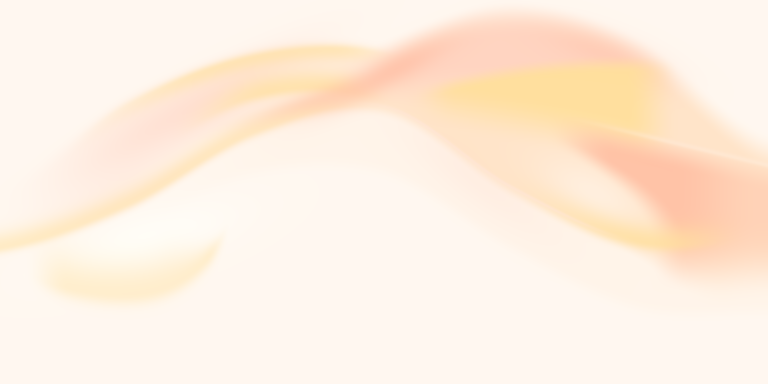
A WebGL 2 fragment shader for this background:

```glsl
#version 300 es
precision highp float;
// Soft silk ribbons in cream, gold and peach sweeping over a warm pale ground.
// Smooth curves through evenly spaced heights bound translucent veils; soft
// strokes and rotated glows add the folds. Units are canvas heights.
uniform vec2 u_resolution;
out vec4 fragColor;

const vec3 CREAM  = vec3(1.00, 0.97, 0.94);
const vec3 IVORY  = vec3(1.00, 0.995, 0.975);
const vec3 SHELL  = vec3(1.00, 0.95, 0.90);
const vec3 BLUSH  = vec3(1.00, 0.90, 0.85);
const vec3 APRICOT = vec3(1.00, 0.885, 0.77);
const vec3 GOLD   = vec3(1.00, 0.875, 0.61);
const vec3 PEACH  = vec3(1.00, 0.82, 0.75);
const vec3 SALMON = vec3(1.00, 0.73, 0.62);

// Catmull-Rom curve through seven heights spread over x = 0..2
float curve(float x, float k[7]) {
  float s = clamp(x * 3.0, 0.0, 5.999);
  int i = int(s);
  float t = s - float(i);
  float a = k[max(i - 1, 0)], b = k[i], c = k[i + 1], d = k[min(i + 2, 6)];
  return b + 0.5 * t * (c - a + t * (2.0 * a - 5.0 * b + 4.0 * c - d
       + t * (3.0 * (b - c) + d - a)));
}

// Coverage between two limits, each with its own softness
float band(float v, float lo, float hi, float softLo, float softHi) {
  return smoothstep(lo - softLo, lo + softLo, v)
       * (1.0 - smoothstep(hi - softHi, hi + softHi, v));
}

// Ridge at d = 0 with separate widths below and above
float stroke(float d, float below, float above) {
  float q = d / (d < 0.0 ? below : above);
  return exp(-q * q);
}

// Rotated elliptical glow
float glow(vec2 p, vec2 center, vec2 radius, float angle) {
  float c = cos(angle), s = sin(angle);
  vec2 q = mat2(c, -s, s, c) * (p - center) / radius;
  return exp(-dot(q, q));
}

// Ribbons on the left and the pale veil hanging under the main curve
vec3 leftRibbons(vec3 col, vec2 p, float sweep, float crest, float fold) {
  float hem = curve(p.x, float[7](0.22, 0.40, 0.552, 0.552, 0.354, 0.198, 0.188));
  float hemFade = smoothstep(0.35, 0.8, p.x);
  col = mix(col, SHELL, 0.6 * hemFade * band(p.y, hem, sweep, 0.025, 0.02));

  float veil = band(p.y, sweep, crest, 0.025, 0.035) * band(p.x, 0.17, 0.98, 0.2, 0.1);
  col = mix(col, BLUSH, 0.62 * veil);
  col = mix(col, PEACH, 0.45 * glow(p, vec2(0.52, 0.73), vec2(0.28, 0.055), 0.5));
  col = mix(col, SHELL, 0.65 * glow(p, vec2(0.56, 0.64), vec2(0.25, 0.025), 0.5));

  float crestFade = band(p.x, 0.36, 0.98, 0.2, 0.12);
  col = mix(col, GOLD, 0.62 * crestFade * stroke(p.y - crest + 0.008, 0.032, 0.014));
  float foldFade = band(p.x, 0.57, 0.98, 0.14, 0.1);
  col = mix(col, GOLD, 0.72 * foldFade * stroke(p.y - fold, 0.02, 0.045));

  float sweepFade = 1.0 - smoothstep(0.8, 1.1, p.x);
  col = mix(col, GOLD, 0.5 * sweepFade * stroke(p.y - sweep - 0.012, 0.016, 0.04));
  return mix(col, SALMON, 0.4 * glow(p, vec2(0.83, 0.742), vec2(0.17, 0.025), 0.3));
}

// Broad folded cloth on the right
vec3 rightCloth(vec3 col, vec2 p, float sweep) {
  float crown = curve(p.x, float[7](0.40, 0.48, 0.70, 0.865, 0.965, 0.87, 0.62));
  float right = smoothstep(1.6, 1.9, p.x);
  float base = sweep - 0.08 * right;
  float start = smoothstep(0.84, 1.08, p.x);
  float body = start * band(p.y, base, crown - 0.015, mix(0.022, 0.09, right), 0.05);
  col = mix(col, BLUSH, 0.45 * glow(p, vec2(1.25, 0.53), vec2(0.23, 0.065), -0.65));
  col = mix(col, APRICOT, 0.9 * body);

  // Pink upper layer
  float upper = smoothstep(0.70, 0.84, p.y) * (1.0 - smoothstep(1.6, 1.85, p.x));
  col = mix(col, PEACH, 0.85 * body * upper);
  col = mix(col, SALMON, 0.62 * glow(p, vec2(1.01, 0.81), vec2(0.18, 0.038), 0.5));
  col = mix(col, SALMON, 0.3 * glow(p, vec2(1.58, 0.865), vec2(0.16, 0.05), -0.35));

  // Golden inner lobe
  float lobeTop = 0.835 - 0.3 * (p.x - 1.6) * (p.x - 1.6);
  float lobeBase = 0.74 - 0.2 * (p.x - 1.08);
  float lobe = band(p.y, lobeBase, lobeTop, 0.07, 0.025)
             * band(p.x, 1.12, 1.70, 0.07, 0.07);
  col = mix(col, GOLD, 0.95 * lobe);

  // Salmon fold bending down around a pale hollow
  col = mix(col, SHELL, 0.75 * glow(p, vec2(1.55, 0.49), vec2(0.16, 0.075), -0.55));
  float edge = 1.72 - 4.0 * (p.y - 0.36) * (p.y - 0.36) * step(0.36, p.y);
  float ridge = 0.674 - 0.24 * (p.x - 1.5625);
  float foldMask = smoothstep(-0.03, 0.07, p.x - edge)
                 * band(p.y, 0.33, ridge - 0.025, 0.1, 0.045);
  float fade = mix(0.8, 0.42, smoothstep(1.75, 1.98, p.x));
  col = mix(col, SALMON, fade * foldMask * smoothstep(1.42, 1.6, p.x));

  // Gold hem and fine bright seams
  float hemFade = band(p.x, 1.47, 1.84, 0.2, 0.12);
  col = mix(col, GOLD, 0.75 * hemFade * stroke(p.y - sweep - 0.015, 0.02, 0.045));
  float seamFade = band(p.x, 1.6, 2.1, 0.15, 0.05);
  col = mix(col, SHELL, 0.35 * seamFade * stroke(p.y - ridge, 0.006, 0.008));
  float threadFade = band(p.x, 1.0, 1.55, 0.12, 0.12);
  return mix(col, BLUSH, 0.5 * threadFade * stroke(p.y - sweep - 0.012, 0.005, 0.005));
}

// Pale leaf with a golden lower rim
vec3 leaf(vec3 col, vec2 p) {
  float u = (p.x - 0.32) / 0.28;
  float rim = 0.215 + 0.07 * u * u + 0.105 * pow(max(u, 0.0), 3.0);
  float span = band(p.x, 0.12, 0.57, 0.06, 0.03);
  float width = mix(0.085, 0.02, smoothstep(0.42, 0.59, p.x));
  col = mix(col, IVORY, 0.95 * glow(p, vec2(0.37, 0.37), vec2(0.25, 0.075), 0.3));
  return mix(col, GOLD, 0.42 * span * stroke(p.y - rim - 0.02, 0.03, width));
}

void main() {
  vec2 p = gl_FragCoord.xy / u_resolution * vec2(2.0, 1.0);
  float sweep = curve(p.x, float[7](0.344, 0.458, 0.648, 0.711, 0.50, 0.357, 0.375));
  float crest = curve(p.x, float[7](0.505, 0.732, 0.859, 0.865, 0.714, 0.60, 0.55));
  float fold = curve(p.x, float[7](0.44, 0.583, 0.755, 0.745, 0.53, 0.50, 0.50));
  vec3 col = leaf(CREAM, p);
  col = leftRibbons(col, p, sweep, crest, fold);
  col = rightCloth(col, p, sweep);
  fragColor = vec4(col, 1.0);
}
```
